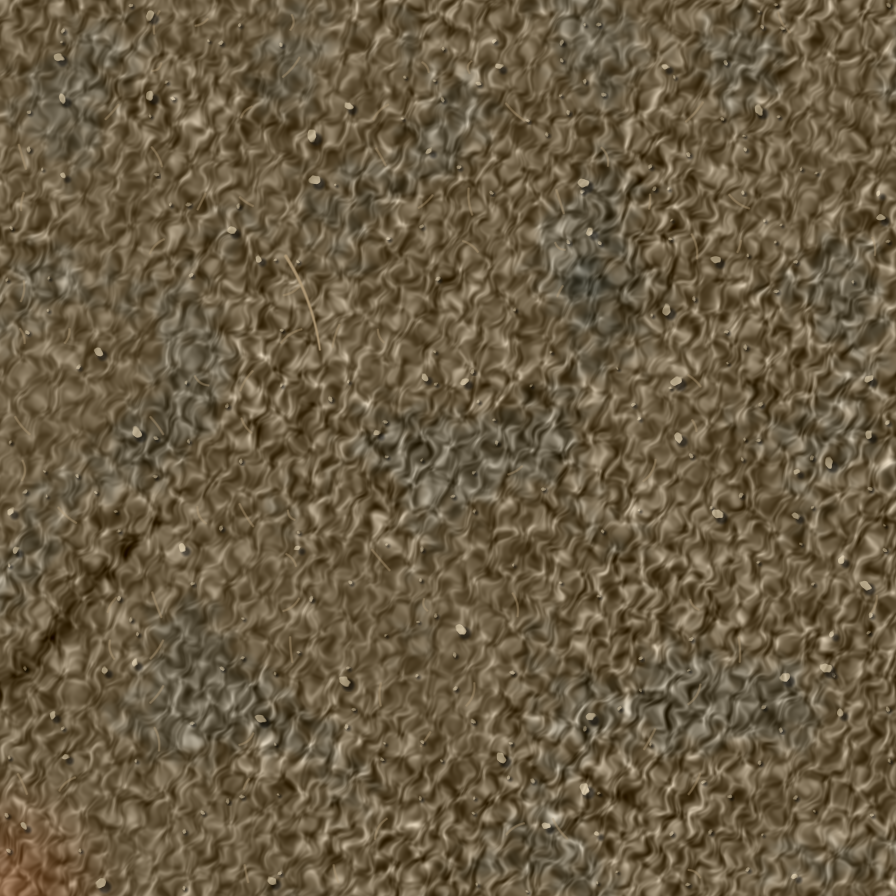
Give the GLSL for this texture, as a WebGL 1 fragment shader.

```glsl
precision highp float;

uniform vec2 u_resolution;

const vec3 SOIL = vec3(0.415, 0.355, 0.255);
const vec3 PEBBLE = vec3(0.77, 0.71, 0.59);
const vec3 STRAW = vec3(0.70, 0.61, 0.47);
const vec3 COOL_TINT = vec3(-0.025, 0.0, 0.025);
const vec3 RED_TINT = vec3(0.07, -0.01, -0.03);

const vec2 GRAIN_DIRECTION = vec2(0.42, 0.91);
const float GRAIN_FREQUENCY = 88.0;
const float GRAIN_STRETCH = 0.62;
const float GRAIN_CONTRAST = 1.0;
const float BEND_FREQUENCY = 45.0;
const float BEND_AMOUNT = 0.012;

const float PEBBLE_CELLS = 22.0;
const float FLECK_CELLS = 50.0;
const float PEBBLE_CHANCE = 0.10;
const float FIBRE_CELLS = 20.0;
const float FIBRE_CHANCE = 0.22;
const float EDGE = 0.0013;

const vec2 TWIG_TOP = vec2(0.319, 0.714);
const vec2 TWIG_END = vec2(0.357, 0.610);
const float TWIG_BOW = 0.006;
const vec2 FURROW_START = vec2(-0.02, 0.20);
const vec2 FURROW_END = vec2(0.17, 0.42);
const vec2 HOLLOW = vec2(0.68, 0.68);

float hash(vec2 p) {
  vec3 q = fract(vec3(p.xyx) * 0.1031);
  q += dot(q, q.yzx + 33.33);
  return fract((q.x + q.y) * q.z);
}

vec2 gradient(vec2 cell) {
  float angle = 6.28319 * hash(cell);
  return vec2(cos(angle), sin(angle));
}

float noise(vec2 p) {
  vec2 i = floor(p);
  vec2 f = p - i;
  vec2 u = f * f * f * (f * (f * 6.0 - 15.0) + 10.0);
  float a = dot(gradient(i), f);
  float b = dot(gradient(i + vec2(1, 0)), f - vec2(1, 0));
  float c = dot(gradient(i + vec2(0, 1)), f - vec2(0, 1));
  float d = dot(gradient(i + vec2(1, 1)), f - vec2(1, 1));
  return mix(mix(a, b, u.x), mix(c, d, u.x), u.y);
}

// Bent, elongated crumbs
float grain(vec2 p) {
  vec2 b = p * BEND_FREQUENCY;
  p += BEND_AMOUNT * vec2(noise(b + 17.3), noise(b + 71.9));
  vec2 across = vec2(GRAIN_DIRECTION.y, -GRAIN_DIRECTION.x);
  vec2 q = vec2(dot(p, across), dot(p, GRAIN_DIRECTION) * GRAIN_STRETCH);
  q = q * GRAIN_FREQUENCY + 200.0;
  float g = 0.34 * noise(q) + 0.20 * noise(q * 1.9 + 40.0) + 0.13 * noise(q * 0.45 + 90.0);
  return g + 0.8 * g * g;
}

// x: lit stone, y: its shadow to the lower right
vec2 stones(vec2 p, float cells, float seed) {
  vec2 id = floor(p * cells) + seed;
  vec2 centre = 0.25 + 0.5 * vec2(hash(id + 3.1), hash(id + 8.7));
  vec2 d = fract(p * cells) - centre;
  float radius = mix(0.07, 0.15, hash(id + 15.4));
  float lean = 3.14159 * hash(id + 22.6);
  vec2 axis = vec2(cos(lean), sin(lean));
  float wobble = 0.05 * noise(d * 9.0 + id);
  float stone = length(d + 0.45 * axis * dot(d, axis)) - radius + wobble;
  float shadow = length(d - vec2(0.10, -0.10)) - radius;
  float soft = EDGE * cells;
  float present = step(hash(id), PEBBLE_CHANCE);
  return present * vec2(smoothstep(soft, -soft, stone), smoothstep(soft * 2.0, -soft * 2.0, shadow));
}

// x: distance from a bowed segment, y: position along it
vec2 strand(vec2 p, vec2 a, vec2 b, float bow) {
  vec2 ab = b - a;
  float t = clamp(dot(p - a, ab) / dot(ab, ab), 0.0, 1.0);
  vec2 side = normalize(vec2(-ab.y, ab.x));
  return vec2(length(p - a - ab * t - side * bow * 4.0 * t * (1.0 - t)), t);
}

float fibres(vec2 p) {
  vec2 id = floor(p * FIBRE_CELLS) + 400.0;
  vec2 d = fract(p * FIBRE_CELLS) - 0.5;
  float angle = 0.5 + 2.1 * hash(id + 5.2);
  vec2 reach = mix(0.12, 0.30, hash(id + 9.8)) * vec2(cos(angle), sin(angle));
  float dist = strand(d, -reach, reach, 0.12 * (hash(id + 12.1) - 0.5)).x;
  return step(hash(id), FIBRE_CHANCE) * smoothstep(0.045, 0.005, dist);
}

void main() {
  vec2 p = gl_FragCoord.xy / min(u_resolution.x, u_resolution.y);

  // Broad patches: smooth mud, rougher gravel, damp hollows
  float patches = noise(p * 5.0 + 11.0) + 0.5 * noise(p * 13.0 + 50.0);
  float rough = clamp(0.90 + 0.25 * p.x + 0.5 * patches, 0.65, 1.3);
  float tone = grain(p) * GRAIN_CONTRAST * rough + 0.05 * noise(p * 9.0 + 30.0);
  float hollow = smoothstep(0.08, 0.0, length(p - HOLLOW) + 0.05 * noise(p * 30.0));
  vec2 furrow = strand(p, FURROW_START, FURROW_END, 0.0);
  float furrowWidth = mix(0.028, 0.008, furrow.y);
  float groove = smoothstep(furrowWidth, 0.0, furrow.x + 0.018 * noise(p * 40.0));
  tone -= 0.07 * hollow + 0.16 * groove;

  vec3 colour = SOIL + tone;
  float cool = smoothstep(0.05, 0.4, noise(p * 7.0 + 63.0) + 0.3 * noise(p * 45.0)) + hollow;
  colour += COOL_TINT * cool + RED_TINT * smoothstep(0.16, 0.0, length(p));

  // Scattered straw and stones
  colour = mix(colour, STRAW, 0.45 * fibres(p));
  for (int layer = 0; layer < 2; layer++) {
    float fine = 1.0 - float(layer);
    vec2 s = stones(p, mix(PEBBLE_CELLS, FLECK_CELLS, fine), 100.0 + 150.0 * fine);
    colour *= 1.0 - 0.5 * s.y * (1.0 - s.x);
    colour = mix(colour, PEBBLE + 0.5 * tone, s.x * mix(0.8, 0.6, fine));
  }

  vec2 twig = strand(p, TWIG_TOP, TWIG_END, TWIG_BOW);
  float twigWidth = 0.0018 * (1.0 - 0.4 * twig.y);
  colour = mix(colour, STRAW, 0.9 * smoothstep(twigWidth + EDGE, twigWidth - EDGE, twig.x));

  gl_FragColor = vec4(clamp(colour, 0.0, 1.0), 1.0);
}
```
